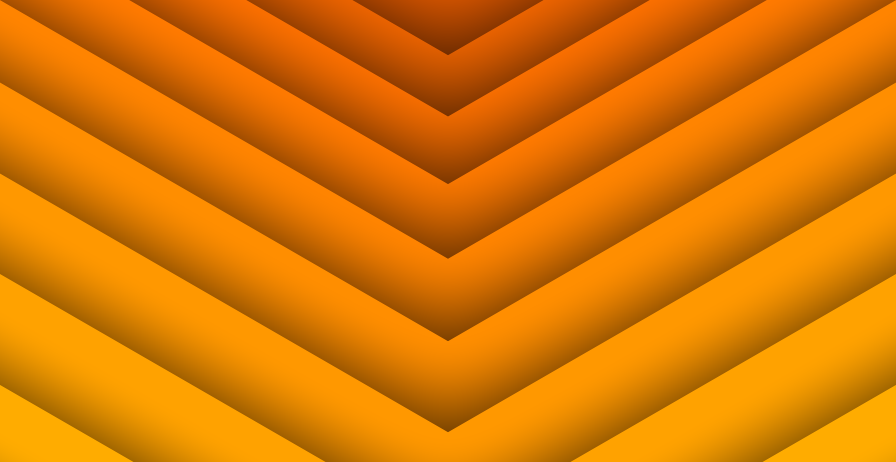
Reproduce this background procedurally as a Shadertoy shader.

```glsl
// Stacked orange chevron sheets, each casting a soft shadow on the one above it.

// Depth of a chevron's tip below the top border; the spacing widens downward.
float tipDepth(float n) {
    return 1.275 * pow(1.104, n) - 1.1555;
}

// Sheet colour, from deep orange at the top to amber at the bottom.
vec3 sheetColor(float n) {
    return vec3(min(1.0, 0.95 + 0.04 * n), 0.40 + 0.039 * n, 0.0);
}

void mainImage(out vec4 fragColor, in vec2 fragCoord) {
    // Height units, x from the centre line, y down from the top
    vec2 p = vec2(fragCoord.x - 0.5 * iResolution.x, iResolution.y - fragCoord.y) / iResolution.y;
    float pixel = 1.0 / iResolution.y;
    float slope = 0.5774;

    // Sharp V for the edges, rounded V for the blurred shadows
    float sharpV = p.y + slope * abs(p.x);
    float roundV = p.y + slope * sqrt(p.x * p.x + 0.0064);

    // Paint the sheets from the rear one at the top to the front one
    vec3 color = vec3(0.0);
    for (float n = -1.0; n < 9.0; n++) {
        float gap = tipDepth(n + 1.0) - roundV;
        float shadow = 0.72 * (1.0 - smoothstep(-0.165, 0.165, gap));
        vec3 sheet = sheetColor(n) * (1.0 - shadow);
        float cover = n < 0.0 ? 1.0 : smoothstep(-0.7 * pixel, 0.7 * pixel, sharpV - tipDepth(n));
        color = mix(color, sheet, cover);
    }

    fragColor = vec4(color, 1.0);
}
```
